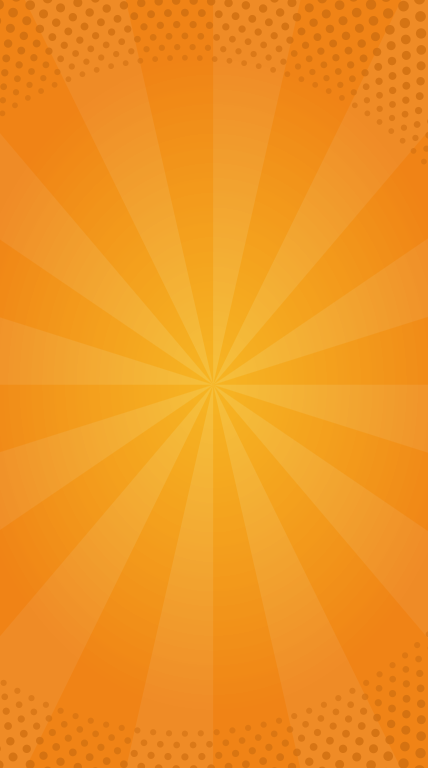
A WebGL 1 fragment shader for this background:

```glsl
precision highp float;
// Warm sunburst: alternating rays over a softly banded elliptical glow,
// with halftone dots filling the top and bottom beyond a curved edge.
// Rays come from a stretched angle, dots from a staggered log-polar grid.

uniform vec2 u_resolution;

const float TAU = 6.2831853;

// Lengths are fractions of the canvas height; centres are canvas fractions.
const vec2 BURST_CENTER = vec2(0.498, 0.499);
const vec2 DOT_CENTER = vec2(0.432, 0.499);
const vec2 GLOW_RADII = vec2(0.326, 0.423);
const float GLOW_BANDS = 22.0;
const float BAND_STRENGTH = 0.6;
const float RAY_PAIRS = 12.0;
const float RAY_STRETCH = 1.18;
const float DOT_EDGE_TOP = 0.419;
const float DOT_EDGE_BOTTOM = 0.447;
const float DOTS_PER_RING = 138.0;
const float RING_DENSITY = 31.0;
const float DOT_SMALL = 0.0088;
const float DOT_LARGE = 0.0122;

const vec3 GOLD = vec3(0.965, 0.705, 0.135);
const vec3 ORANGE = vec3(0.941, 0.515, 0.085);
const vec3 RAY_TINT = vec3(-0.003, 0.047, 0.100);
const vec3 DOT_COLOR = vec3(0.810, 0.430, 0.060);

// Coverage of a shape from its signed distance (negative inside).
float coverage(float dist, float pixel) {
  return clamp(0.5 - dist / pixel, 0.0, 1.0);
}

// Normalised glow distance, partly quantised into soft rings.
float glowDistance(vec2 p) {
  float d = length(p / GLOW_RADII);
  float banded = (floor(d * GLOW_BANDS) + 0.5) / GLOW_BANDS;
  return clamp(mix(d, banded, BAND_STRENGTH), 0.0, 1.0);
}

// Alternating wedges whose angles are stretched vertically.
float rays(vec2 p, float pixel) {
  vec2 q = vec2(p.x, p.y / RAY_STRETCH);
  float dist = sin(RAY_PAIRS * atan(q.y, q.x)) * length(q) / RAY_PAIRS;
  return coverage(dist, pixel);
}

// Staggered rings of dots that grow outward from the curved edge.
float halftone(vec2 p, float pixel) {
  float r = max(length(p), 0.001);
  float edge = p.y > 0.0 ? DOT_EDGE_TOP : DOT_EDGE_BOTTOM;
  float ring = log(r / edge) * RING_DENSITY;
  float row = floor(ring);
  float column = atan(p.y, p.x) * DOTS_PER_RING / TAU + 0.5 * mod(row, 2.0);
  vec2 cell = fract(vec2(column, ring)) - 0.5;
  vec2 offset = cell * vec2(TAU / DOTS_PER_RING, 1.0 / RING_DENSITY);
  float growth = clamp(row / 8.0, 0.0, 1.0);
  float dist = (length(offset) - mix(DOT_SMALL, DOT_LARGE, growth)) * r;
  float opacity = mix(0.55, 0.80, clamp(row / 4.0, 0.0, 1.0));
  return coverage(dist, pixel) * step(0.0, row) * opacity;
}

void main() {
  float pixel = 1.0 / u_resolution.y;
  vec2 burst = (gl_FragCoord.xy - BURST_CENTER * u_resolution) * pixel;
  vec2 dots = (gl_FragCoord.xy - DOT_CENTER * u_resolution) * pixel;

  // Glow
  float glow = glowDistance(burst);
  vec3 color = mix(GOLD, ORANGE, pow(glow, 1.2));

  // Rays, fainter away from the centre
  color += RAY_TINT * rays(burst, pixel) * mix(1.0, 0.65, glow);

  // Dots
  color = mix(color, DOT_COLOR, halftone(dots, pixel));

  gl_FragColor = vec4(color, 1.0);
}
```
